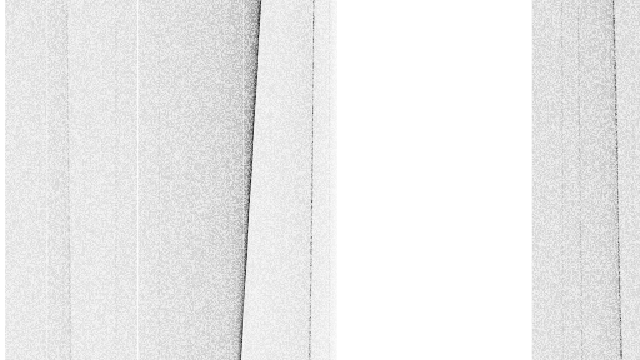
A Shadertoy shader for this background:

```glsl
// Pale grainy sheets with slightly tilted folds, split by a blank white band.
// Each sheet adds a darkness ramp that deepens towards its right fold; thin
// creases and scratches are laid over it, then the total is stippled by a hash.

const vec2  GRAIN_CELLS   = vec2(512.0, 288.0); // stipple cells over the canvas
const float GRAIN_FLOOR   = 0.48;   // share of the darkness that stays even
const float GRAIN_GAIN    = 1.04;   // strength of the random share
const float STREAK_AMOUNT = 0.06;   // column to column variation
const float TOP_SHADE     = 0.12;   // extra darkness towards the top
const float LINE_WIDTH    = 0.0009; // half width of creases and scratches

// Fold positions across the canvas: x at the bottom, x at the top
const vec2 LEFT_MARGIN  = vec2(0.0080, 0.0080);
const vec2 SOFT_FOLD    = vec2(0.1107, 0.1042);
const vec2 DEEP_FOLD    = vec2(0.3763, 0.4082);
const vec2 DASHED_FOLD  = vec2(0.4840, 0.4905);
const vec2 BAND_START   = vec2(0.5260, 0.5265);
const vec2 BAND_END     = vec2(0.8307, 0.8307);
const vec2 RIGHT_FOLD   = vec2(0.9707, 0.9590);
const vec2 RIGHT_MARGIN = vec2(1.0100, 1.0100);

float hash(vec2 p) {
    vec3 q = fract(p.xyx * vec3(0.1031, 0.1030, 0.0973));
    q += dot(q, q.yzx + 33.33);
    return fract((q.x + q.y) * q.z);
}

float foldX(vec2 fold, float y) {
    return mix(fold.x, fold.y, y);
}

// Soft step at x = edge, about one pixel wide
float rise(float x, float edge) {
    float soft = 0.6 / iResolution.x;
    return smoothstep(edge - soft, edge + soft, x);
}

// Darkness of a sheet between two folds, ramping from left to right
float sheet(vec2 uv, vec2 left, vec2 right, vec2 ramp) {
    float a = foldX(left, uv.y);
    float b = foldX(right, uv.y);
    float t = clamp((uv.x - a) / (b - a), 0.0, 1.0);
    return mix(ramp.x, ramp.y, t * t) * rise(uv.x, a) * (1.0 - rise(uv.x, b));
}

// Shadow that fades away to the left of a fold
float foldShadow(vec2 uv, vec2 fold, float reach) {
    float d = foldX(fold, uv.y) - uv.x;
    return exp(-max(d, 0.0) / reach) * (1.0 - rise(-d, 0.0));
}

// Thin line along a fold
float crease(vec2 uv, vec2 fold) {
    float d = abs(uv.x - foldX(fold, uv.y));
    float soft = 0.7 / iResolution.x;
    return 1.0 - smoothstep(LINE_WIDTH - soft, LINE_WIDTH + soft, d);
}

float scratch(vec2 uv, float x) {
    return crease(uv, vec2(x));
}

void mainImage(out vec4 fragColor, in vec2 fragCoord) {
    vec2 uv = fragCoord / iResolution.xy;
    vec2 cell = floor(uv * GRAIN_CELLS);

    // Sheets, left to right
    float dark = sheet(uv, LEFT_MARGIN, SOFT_FOLD, vec2(0.085, 0.115));
    dark += sheet(uv, SOFT_FOLD, DEEP_FOLD, vec2(0.085, 0.165));
    dark += sheet(uv, DEEP_FOLD, DASHED_FOLD, vec2(0.070, 0.100));
    dark += sheet(uv, DASHED_FOLD, BAND_START, vec2(0.075, 0.030));
    dark += sheet(uv, BAND_END, RIGHT_FOLD, vec2(0.115, 0.150));
    dark += sheet(uv, RIGHT_FOLD, RIGHT_MARGIN, vec2(0.110, 0.120));

    // Slow vertical change and faint column streaks
    dark *= 1.0 + TOP_SHADE * (uv.y - 0.4);
    dark *= 1.0 + STREAK_AMOUNT * (hash(vec2(cell.x, 7.0)) - 0.5) * 2.0;

    // Shadows gathered at the folds
    dark += 0.22 * foldShadow(uv, DEEP_FOLD, mix(0.005, 0.014, uv.y));
    dark += 0.05 * foldShadow(uv, RIGHT_FOLD, 0.008);

    // Dark creases, some broken into dashes
    float dash = hash(vec2(floor(uv.y * 110.0), 3.0));
    dark += 0.07 * crease(uv, SOFT_FOLD);
    dark += mix(0.10, 0.38, dash) * crease(uv, DASHED_FOLD);
    dark += mix(0.15, 0.40, dash) * crease(uv, RIGHT_FOLD);
    dark += 0.08 * crease(uv, vec2(0.9090, 0.9035));
    dark += 0.05 * crease(uv, vec2(0.8800, 0.8775));
    dark += 0.03 * (scratch(uv, 0.181) + scratch(uv, 0.249) + scratch(uv, 0.515));

    // Light scratches
    dark *= 1.0 - 0.85 * scratch(uv, 0.2150);
    dark *= 1.0 - 0.45 * scratch(uv, 0.0730);
    dark *= 1.0 - 0.45 * scratch(uv, 0.3805);

    // Even stipple, then the solid core of the deep fold
    dark *= GRAIN_FLOOR + GRAIN_GAIN * hash(cell + 11.0);
    dark += 0.50 * foldShadow(uv, DEEP_FOLD, 0.0022);

    fragColor = vec4(vec3(1.0 - clamp(dark, 0.0, 1.0)), 1.0);
}
```
